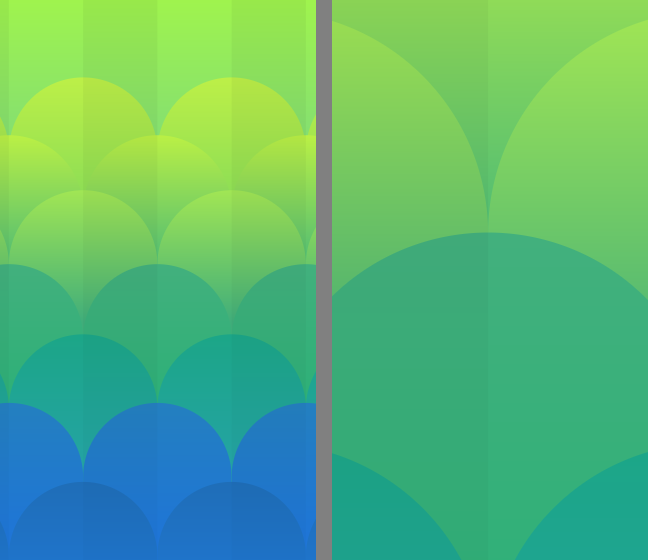
Left, the full canvas; right, a detail of the centre.
Write a WebGL 1 fragment shader that draws this pattern.

```glsl
precision highp float;
// Overlapping rows of round scales, graded from lime to blue, over faint vertical stripes.

uniform vec2 u_resolution;

// Lengths are in canvas widths; y runs down from the top edge.
const int ROWS = 7;
const float PERIOD = 0.470;         // distance between scales in a row
const float RADIUS = 0.5 * PERIOD;
const float AXIS_X = 0.498;         // centre of a scale in the odd rows
const float FADE_LENGTH = 0.417;    // height of each row's gradient
const float STRIPE_TOP = 0.045;     // stripe darkening at the top edge
const float STRIPE_BOTTOM = 0.018;  // stripe darkening at the bottom edge
const vec3 SKY_HIGH = vec3(0.625, 0.955, 0.305);
const vec3 SKY_LOW = vec3(0.52, 0.875, 0.44);
const float SKY_DEPTH = 0.43;

// Crest height, crest colour and foot colour of each row, top to bottom.
void fillRows(out float crest[ROWS], out vec3 high[ROWS], out vec3 low[ROWS]) {
  crest[0] = 0.245; high[0] = vec3(0.74, 0.94, 0.28); low[0] = vec3(0.53, 0.86, 0.34);
  crest[1] = 0.428; high[1] = vec3(0.73, 0.94, 0.27); low[1] = vec3(0.30, 0.73, 0.46);
  crest[2] = 0.602; high[2] = vec3(0.63, 0.90, 0.33); low[2] = vec3(0.25, 0.68, 0.48);
  crest[3] = 0.836; high[3] = vec3(0.26, 0.69, 0.49); low[3] = vec3(0.18, 0.69, 0.47);
  crest[4] = 1.058; high[4] = vec3(0.11, 0.65, 0.53); low[4] = vec3(0.14, 0.64, 0.64);
  crest[5] = 1.275; high[5] = vec3(0.14, 0.50, 0.75); low[5] = vec3(0.12, 0.46, 0.84);
  crest[6] = 1.525; high[6] = vec3(0.12, 0.43, 0.72); low[6] = vec3(0.12, 0.47, 0.84);
}

// Horizontal offset from the nearest scale centre.
float offsetFromCentre(float x, float centre) {
  return mod(x - centre + RADIUS, PERIOD) - RADIUS;
}

// Signed distance to a row of round-topped columns, negative inside.
float scaleDistance(vec2 p, float centre, float crest) {
  float dx = offsetFromCentre(p.x, centre);
  float dy = min(p.y - crest - RADIUS, 0.0);
  return length(vec2(dx, dy)) - RADIUS;
}

void main() {
  float pixel = 1.0 / u_resolution.x;
  vec2 p = vec2(gl_FragCoord.x, u_resolution.y - gl_FragCoord.y) * pixel;

  float crest[ROWS];
  vec3 high[ROWS];
  vec3 low[ROWS];
  fillRows(crest, high, low);

  // Paint each lower row in front of the one above, shifted half a period.
  vec3 color = mix(SKY_HIGH, SKY_LOW, clamp(p.y / SKY_DEPTH, 0.0, 1.0));
  for (int i = 0; i < ROWS; i++) {
    float centre = AXIS_X + RADIUS * mod(float(i) + 1.0, 2.0);
    float d = scaleDistance(p, centre, crest[i]);
    float fade = clamp((p.y - crest[i]) / FADE_LENGTH, 0.0, 1.0);
    float cover = clamp(0.5 - d / pixel, 0.0, 1.0);
    color = mix(color, mix(high[i], low[i], fade), cover);
  }

  // Darken the half period to the left of each odd-row centre.
  float dx = offsetFromCentre(p.x, AXIS_X - 0.5 * RADIUS);
  float stripe = clamp(0.5 + (0.5 * RADIUS - abs(dx)) / pixel, 0.0, 1.0);
  float depth = gl_FragCoord.y / u_resolution.y;
  color *= 1.0 - stripe * mix(STRIPE_BOTTOM, STRIPE_TOP, depth);

  gl_FragColor = vec4(color, 1.0);
}
```
